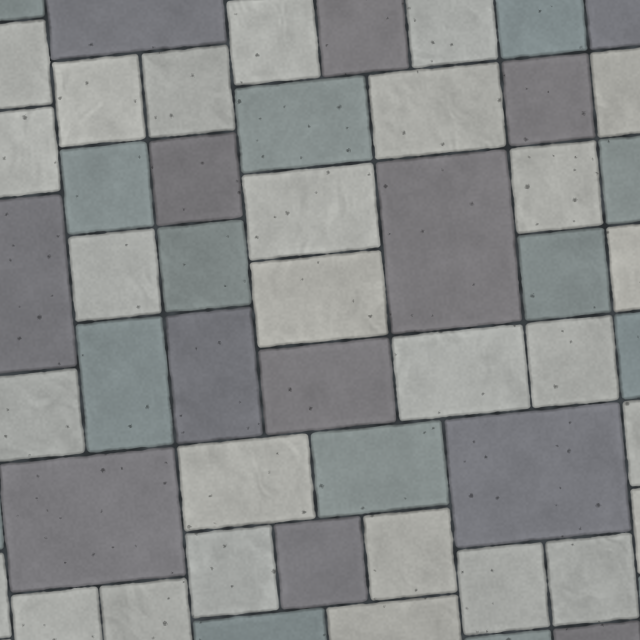
Reproduce this texture procedurally as a WebGL 2 fragment shader.

```glsl
#version 300 es
precision highp float;
// Weathered paving of mixed rectangular slabs in cream, purple-grey and green-grey, slightly turned.
uniform vec2 u_resolution;
out vec4 fragColor;

const vec3 COLOURS[3] = vec3[3](
  vec3(0.652, 0.656, 0.638),   // cream
  vec3(0.500, 0.537, 0.537),   // green-grey
  vec3(0.463, 0.462, 0.477));  // purple-grey
const vec3 JOINT = vec3(0.205, 0.220, 0.230);
const int C = 0, G = 1, P = 2;

const vec2 UNITS = vec2(14.3, 14.6);    // half-slab modules across the canvas
const vec2 START = vec2(-1.0, -1.51);   // module position of the upper left corner
const float COLUMN_TILT = 0.091;
const float ROW_TILT = 0.100;
const vec2 MOTIF = vec2(10.0, 12.0);    // modules per repeat
const float BAND_SHIFT = 2.0;           // sideways step from band to band

// Colour sequences down the narrow and the wide part of the motif
const ivec2 MIXED[4] = ivec2[4](ivec2(C, C), ivec2(G, P), ivec2(C, G), ivec2(G, P));
const ivec2 PLAIN[6] = ivec2[6](ivec2(C, C), ivec2(G, P), ivec2(P, C),
                                ivec2(C, G), ivec2(G, C), ivec2(C, G));
const ivec3 WIDE[6] = ivec3[6](ivec3(C, G, G), ivec3(C, P, C), ivec3(G, C, C),
                               ivec3(C, P, P), ivec3(C, P, P), ivec3(P, C, C));

struct Slab { vec2 low; vec2 size; int colour; };

float hash(vec2 p) {
  vec3 q = fract(p.xyx * 0.1031);
  q += dot(q, q.yzx + 33.33);
  return fract((q.x + q.y) * q.z);
}

float noise(vec2 p) {
  vec2 i = floor(p), f = fract(p);
  f = f * f * (3.0 - 2.0 * f);
  return mix(mix(hash(i), hash(i + vec2(1, 0)), f.x),
             mix(hash(i + vec2(0, 1)), hash(i + vec2(1, 1)), f.x), f.y);
}

float fbm(vec2 p) {
  float sum = 0.0, amp = 0.5;
  for (int i = 0; i < 4; i++) {
    sum += amp * noise(p);
    p = p * 2.03 + 17.3;
    amp *= 0.5;
  }
  return sum;
}

// Four modules wide: pairs of slabs, mostly headed by one large slab
Slab narrowPart(vec2 q, bool plain) {
  float side = floor(q.x / 2.0);
  if (plain) {
    float row = floor(q.y / 2.0);
    return Slab(vec2(side, row) * 2.0, vec2(2.0), PLAIN[int(row)][int(side)]);
  }
  if (q.y < 3.0) return Slab(vec2(0.0), vec2(4.0, 3.0), P);
  float row = min(floor((q.y - 3.0) / 2.0), 3.0);
  float height = row == 3.0 ? 3.0 : 2.0;
  return Slab(vec2(side * 2.0, 3.0 + row * 2.0), vec2(2.0, height), MIXED[int(row)][int(side)]);
}

// Six modules wide: rows of two or three slabs and one tall slab
Slab widePart(vec2 q) {
  float row = floor(q.y / 2.0);
  float width = row == 1.0 ? 2.0 : 3.0;
  float side = floor(q.x / width);
  bool tall = side == 1.0 && (row == 3.0 || row == 4.0);
  return Slab(vec2(side * width, tall ? 6.0 : row * 2.0),
              vec2(width, tall ? 4.0 : 2.0), WIDE[int(row)][int(side)]);
}

Slab findSlab(vec2 p) {
  float band = floor((p.y + 3.0) / MOTIF.y);
  float column = floor((p.x + BAND_SHIFT * band) / MOTIF.x);
  vec2 origin = vec2(column * MOTIF.x - BAND_SHIFT * band, band * MOTIF.y - 3.0);
  vec2 q = p - origin;
  bool plain = mod(column, 2.0) == 1.0 && mod(band, 2.0) == 0.0;
  vec2 offset = vec2(q.x < 4.0 ? 0.0 : 4.0, 0.0);
  Slab s;
  if (q.x < 4.0) s = narrowPart(q, plain);
  else s = widePart(q - offset);
  s.low += origin + offset;
  return s;
}

float roundedBox(vec2 p, vec2 halfSize, float radius) {
  vec2 d = abs(p) - halfSize + radius;
  return length(max(d, 0.0)) + min(max(d.x, d.y), 0.0) - radius;
}

// Sparse ragged dark specks, at most one per cell
float pits(vec2 p, float density, float pixel) {
  vec2 cell = floor(p);
  vec2 spot = 0.2 + 0.6 * vec2(hash(cell + 3.7), hash(cell + 9.1));
  float radius = mix(0.03, 0.10, pow(hash(cell + 15.3), 3.0));
  float reach = length(fract(p) - spot) + 0.07 * (noise(p * 14.0) - 0.5);
  float soft = pixel + 0.02;
  return (1.0 - smoothstep(radius - soft, radius + soft, reach)) * step(hash(cell + 27.9), density);
}

// Mottling, riven streaks, grain and specks of one slab face
vec3 weather(vec3 colour, vec2 p, float id, float pixel) {
  float riven = smoothstep(0.50, 0.62, colour.g);
  float a = 0.5 + id * 1.4;
  vec2 streak = mat2(cos(a), -sin(a), sin(a), cos(a)) * p + 0.5 * noise(p * 2.0);
  float patchy = smoothstep(0.3, 0.7, noise(p * 1.3 + 50.0));
  float tone = 1.0 + 0.08 * (id - 0.5);
  tone += 0.12 * (fbm(p * 1.7 + id * 40.0) - 0.47);
  tone += mix(0.03, 0.09, riven) * patchy * (noise(streak * vec2(2.5, 8.0)) - 0.5);
  tone += 0.05 * (noise(p * 17.0) - 0.5);
  tone *= 1.0 - 0.35 * pits(p * 2.1 + id, 0.22, pixel * 2.1);
  vec3 warmth = vec3(0.012, 0.0, -0.012) * (hash(vec2(id * 91.0, 4.0)) - 0.5);
  return (colour + warmth) * tone;
}

void main() {
  vec2 uv = gl_FragCoord.xy / u_resolution.y;
  float pixel = UNITS.y / u_resolution.y;
  vec2 down = vec2(uv.x, 1.0 - uv.y);
  vec2 p = vec2(dot(down, vec2(cos(COLUMN_TILT), -sin(COLUMN_TILT))),
                dot(down, vec2(sin(ROW_TILT), cos(ROW_TILT)))) * UNITS + START;
  Slab s = findSlab(p);
  float id = hash(s.low + 71.0);
  float edge = roundedBox(p - s.low - 0.5 * s.size, 0.5 * s.size - 0.024, 0.08);
  edge += 0.03 * (noise(p * 4.0) - 0.5) + 0.015 * (noise(p * 13.0) - 0.5);
  // Face with a worn pale rim and grime towards the joint
  vec3 face = weather(COLOURS[s.colour], p, id, pixel);
  face *= 1.0 + 0.03 * smoothstep(-0.22, -0.10, edge);
  face *= 1.0 - 0.25 * smoothstep(-0.08, 0.0, edge) * (0.5 + noise(p * 2.3));
  vec3 joint = JOINT * (0.75 + 0.5 * noise(p * 5.0));
  float blend = max(pixel * 0.7, 0.02);
  fragColor = vec4(mix(face, joint, smoothstep(-blend, blend, edge)), 1.0);
}
```
